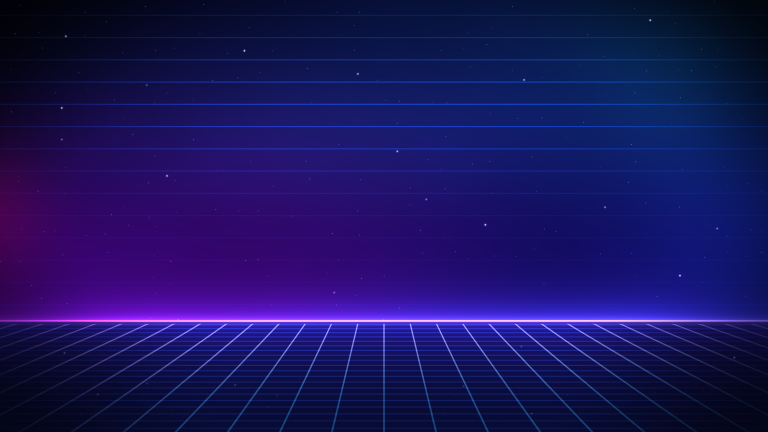
Give the GLSL for this background, as a WebGL 1 fragment shader.

```glsl
precision highp float;
// Neon horizon: starry violet-blue sky with scan lines above a perspective grid.

uniform vec2 u_resolution;

#define HORIZON 0.257
#define SCAN_GAP 0.0515
#define SCAN_OFFSET 0.0375
#define FAR_GAP 0.0592
#define NEAR_GAP 0.1205
#define FLOOR_ROWS 20.0
#define GLOW_HEIGHT 0.042
#define STAR_RADIUS 0.0022
#define DUST_RADIUS 0.0013

float hash(vec2 p) {
  p = fract(p * vec2(0.1031, 0.1137));
  p += dot(p, p.yx + 33.33);
  return fract((p.x + p.y) * p.x * 17.3);
}

float noise(vec2 p) {
  vec2 i = floor(p), f = fract(p);
  f = f * f * (3.0 - 2.0 * f);
  return mix(mix(hash(i), hash(i + vec2(1.0, 0.0)), f.x),
             mix(hash(i + vec2(0.0, 1.0)), hash(i + 1.0), f.x), f.y);
}

float cloud(vec2 p) {
  float sum = 0.0, amp = 0.5;
  for (int i = 0; i < 4; i++) {
    sum += amp * noise(p);
    p = p * 2.03 + 7.1;
    amp *= 0.5;
  }
  return sum;
}

// Soft elliptical light.
float blob(vec2 p, vec2 center, vec2 radius) {
  vec2 q = (p - center) / radius;
  return exp(-dot(q, q));
}

// Antialiased stroke that dims when thinner than a pixel.
float stroke(float dist, float halfWidth) {
  float px = 1.0 / u_resolution.y;
  return clamp((halfWidth + 0.5 * px - dist) / px, 0.0, min(1.0, 2.0 * halfWidth / px));
}

// One star at most in each cell, kept away from the cell's border.
float stars(vec2 p, float cells, float density, float radius) {
  vec2 id = floor(p * cells) + 50.0;
  vec2 spot = 0.15 + 0.7 * vec2(hash(id + 3.7), hash(id + 19.3));
  float dist = length(fract(p * cells) - spot) / cells;
  float power = mix(0.3, 1.0, hash(id + 41.9));
  return step(1.0 - density, hash(id + 67.1)) * power * exp(-dist * dist / (radius * radius));
}

vec3 sky(vec2 p) {
  vec3 low = mix(vec3(0.19, 0.01, 0.39), vec3(0.06, 0.03, 0.33), smoothstep(-0.3, 0.5, p.x));
  vec3 high = mix(vec3(0.025, 0.035, 0.17), vec3(0.025, 0.08, 0.25), smoothstep(-0.5, 0.6, p.x));
  vec3 col = mix(low, high, smoothstep(0.38, 0.98, p.y));
  col += vec3(0.02, 0.07, 0.16) * blob(p, vec2(-0.04, 0.70), vec2(0.60, 0.20));
  col += vec3(0.00, 0.09, 0.10) * blob(p, vec2(0.70, 0.84), vec2(0.26, 0.26));
  col *= 0.92 + 0.16 * cloud(p * 3.0 + 4.0);

  // Darkened corners, then the coloured light at both sides.
  float rim = length(vec2(p.x * 1.05, (p.y - 0.48) / 0.66));
  col *= 1.0 - 0.85 * smoothstep(0.70, 1.25, rim);
  col += vec3(0.17, 0.00, 0.06) * blob(p, vec2(-0.92, 0.50), vec2(0.14, 0.15));
  col += vec3(0.00, 0.05, 0.13) * blob(p, vec2(0.84, 0.46), vec2(0.26, 0.24));

  // Scan lines, brightest in the upper part.
  float dist = abs(fract((p.y - SCAN_OFFSET) / SCAN_GAP + 0.5) - 0.5) * SCAN_GAP;
  float fade = exp(-pow((p.y - 0.77) / 0.18, 2.0)) * (1.0 - 0.75 * smoothstep(0.35, 0.9, abs(p.x)));
  return col + vec3(0.02, 0.14, 0.34) * stroke(dist, 0.0013) * (fade + 0.08);
}

vec3 ground(vec2 p, float depth) {
  float side = 1.0 - 0.85 * smoothstep(0.35, 0.92, abs(p.x));
  float near = depth / HORIZON;
  vec3 col = mix(vec3(0.025, 0.04, 0.18), vec3(0.16, 0.10, 0.66), exp(-depth / 0.075));
  col *= mix(0.35, 1.0, side);

  // Cross rows, packed toward the horizon.
  float gap = mix(FAR_GAP, NEAR_GAP, near);
  float row = log2(gap / FAR_GAP) * FLOOR_ROWS;
  float rowSize = gap * HORIZON * 0.6931 / (FLOOR_ROWS * (NEAR_GAP - FAR_GAP));
  float rowDist = abs(fract(row + 0.5) - 0.5) * rowSize;
  col += vec3(0.05, 0.12, 0.28) * stroke(rowDist, 0.0012) * side * (1.0 - 0.5 * near);

  // Rays fanning out from the center.
  float ray = floor(p.x / gap + 0.5);
  float slope = ray * (NEAR_GAP - FAR_GAP) / HORIZON;
  float rayDist = abs(p.x - ray * gap) / sqrt(1.0 + slope * slope);
  vec3 rayColor = mix(vec3(0.50, 0.50, 0.55), vec3(0.09, 0.30, 0.36), smoothstep(0.0, 0.8, near));
  rayColor += vec3(0.10, -0.06, 0.0) * smoothstep(0.2, 0.8, -p.x);
  float rayFade = smoothstep(0.005, 0.009, depth) * side * (1.0 - 0.3 * near);
  return col + rayColor * stroke(rayDist, mix(0.0014, 0.0021, near)) * rayFade;
}

void main() {
  vec2 p = (gl_FragCoord.xy - vec2(0.5 * u_resolution.x, 0.0)) / u_resolution.y;
  float h = p.y - HORIZON;
  float px = 1.0 / u_resolution.y;
  vec3 col = mix(ground(p, max(-h, 0.0)), sky(p), smoothstep(-px, px, h));

  // Scattered stars, fainter over the ground.
  float light = stars(p, 7.0, 0.3, STAR_RADIUS) + 0.28 * stars(p + 3.3, 19.0, 0.4, DUST_RADIUS);
  col += vec3(0.75, 0.78, 0.9) * light * mix(0.3, 1.0, step(0.0, h));

  // Light rising from the horizon, then its bright core.
  float edge = 1.0 - 0.7 * smoothstep(0.50, 0.95, abs(p.x));
  vec3 glow = mix(vec3(0.30, 0.06, 0.54), vec3(0.17, 0.14, 0.58), smoothstep(-0.7, 0.2, p.x));
  float rise = max(h, 0.0);
  col += glow * edge * step(0.0, h) * (exp(-rise / GLOW_HEIGHT) + 0.18 * exp(-rise / 0.1));
  vec3 core = mix(vec3(1.0, 0.42, 0.75), vec3(0.90, 0.68, 0.90), smoothstep(-0.8, -0.2, p.x));
  core = mix(core, vec3(0.90, 0.66, 0.62), smoothstep(0.4, 0.85, p.x));
  col += core * edge * (0.38 * exp(-abs(h) / 0.006) + 0.5 * stroke(abs(h), 0.0024));
  gl_FragColor = vec4(clamp(col, 0.0, 1.0), 1.0);
}
```
